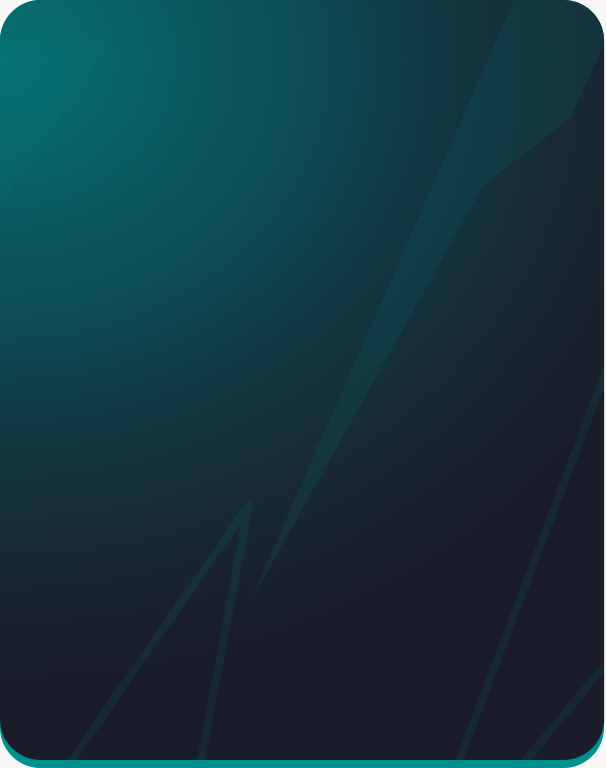
Write a Shadertoy shader that draws this background.

```glsl
#define CORNER_RADIUS 0.053
#define RIGHT_MARGIN 0.0025
#define RIM_HEIGHT 0.0105
#define STROKE_RADIUS 0.0052
#define GLOW_CENTER vec2(0.0, 0.922)
#define GLOW_SQUEEZE vec2(0.85, 1.0)
#define TINT_ALPHA 0.11
#define FACET_ALPHA 0.07

const vec3 PAPER = vec3(0.97);
const vec3 TEAL = vec3(0.0, 0.56, 0.56);
const vec3 GLOW_CORE = vec3(0.02, 0.45, 0.455);
const vec3 GLOW_MID = vec3(0.05, 0.29, 0.325);
const vec3 GLOW_EDGE = vec3(0.07, 0.205, 0.245);
const vec3 DUSK = vec3(0.09, 0.16, 0.20);
const vec3 NIGHT = vec3(0.10, 0.11, 0.16);

const vec2 SHARD[5] = vec2[5](
    vec2(0.684, 1.033), vec2(0.829, 1.033), vec2(0.742, 0.846),
    vec2(0.629, 0.758), vec2(0.323, 0.211));

// Each stroke holds its start in xy and its end in zw
const vec4 STROKES[4] = vec4[4](
    vec4(0.0755, -0.0156, 0.324, 0.342),
    vec4(0.2565, -0.0169, 0.324, 0.342),
    vec4(0.5885, -0.0156, 0.833, 0.633),
    vec4(0.663, -0.0156, 0.833, 0.1875));

float roundedBox(vec2 p, vec2 lower, vec2 upper, float radius) {
    vec2 q = abs(p - 0.5 * (lower + upper)) - 0.5 * (upper - lower) + radius;
    return length(max(q, 0.0)) + min(max(q.x, q.y), 0.0) - radius;
}

float segmentDistance(vec2 p, vec2 a, vec2 b) {
    vec2 ab = b - a;
    return length(p - a - ab * clamp(dot(p - a, ab) / dot(ab, ab), 0.0, 1.0));
}

// Signed distance to the shard, with the sign from edge crossings
float shardDistance(vec2 p) {
    float dist = 1e3, side = 1.0;
    for (int i = 0; i < 5; i++) {
        vec2 a = SHARD[i], b = SHARD[(i + 1) % 5];
        dist = min(dist, segmentDistance(p, a, b));
        if ((a.y > p.y) != (b.y > p.y)
            && p.x < a.x + (b.x - a.x) * (p.y - a.y) / (b.y - a.y)) side = -side;
    }
    return side * dist;
}

float strokeDistance(vec2 p) {
    float dist = 1e3;
    for (int i = 0; i < 4; i++)
        dist = min(dist, segmentDistance(p, STROKES[i].xy, STROKES[i].zw));
    return dist - STROKE_RADIUS;
}

// Corner facet: below a level edge and left of a slanted one
float facetDistance(vec2 p) {
    vec2 q = p - vec2(0.143, 0.948);
    return max(q.y, dot(q, vec2(0.833, -0.554)));
}

vec3 glowColor(vec2 p) {
    float r = length((p - GLOW_CENTER) * GLOW_SQUEEZE);
    vec3 color = mix(GLOW_CORE, GLOW_MID, smoothstep(-0.08, 0.42, r));
    color = mix(color, GLOW_EDGE, smoothstep(0.32, 0.54, r));
    color = mix(color, DUSK, smoothstep(0.48, 0.68, r));
    return mix(color, NIGHT, smoothstep(0.60, 0.86, r));
}

float coverage(float dist) {
    return clamp(0.5 - dist * iResolution.y, 0.0, 1.0);
}

void mainImage(out vec4 fragColor, in vec2 fragCoord) {
    vec2 p = fragCoord / iResolution.y;
    vec2 cardTop = vec2(iResolution.x / iResolution.y - RIGHT_MARGIN, 1.0);

    // Card face with its translucent shapes
    vec3 face = glowColor(p);
    face = mix(face, TEAL, FACET_ALPHA * coverage(facetDistance(p)));
    face = mix(face, TEAL, TINT_ALPHA * coverage(shardDistance(p)));
    face = mix(face, TEAL, TINT_ALPHA * coverage(strokeDistance(p)));

    // Teal card behind, leaving a rim along the bottom
    float rim = roundedBox(p, vec2(0.0), cardTop, CORNER_RADIUS);
    float card = roundedBox(p, vec2(0.0, RIM_HEIGHT), cardTop, CORNER_RADIUS);
    vec3 color = mix(PAPER, TEAL, coverage(rim));
    color = mix(color, face, coverage(card));
    fragColor = vec4(color, 1.0);
}
```
